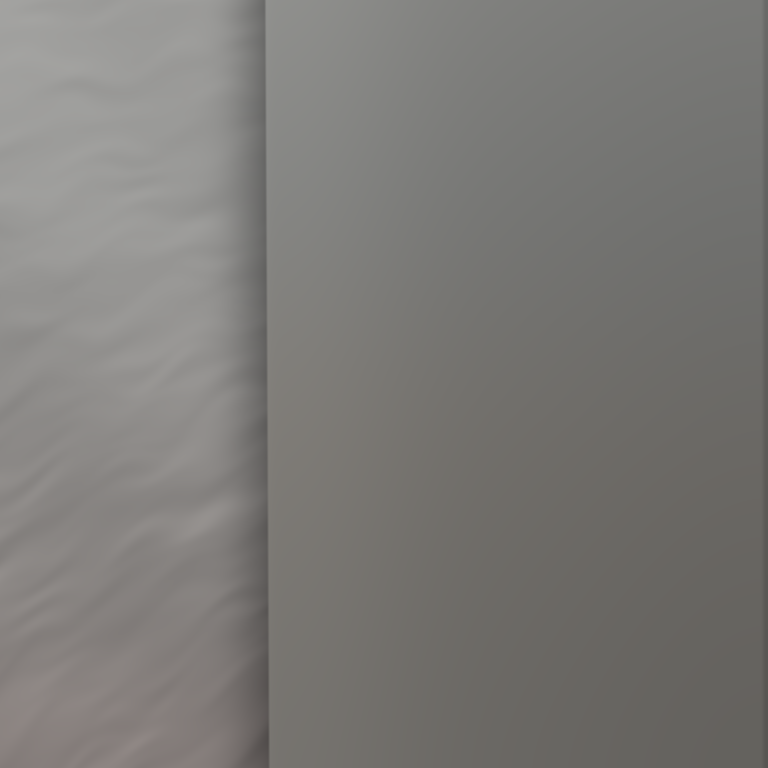
Write a WebGL 1 fragment shader that draws this texture.

```glsl
precision highp float;
uniform vec2 u_resolution;

vec2 hash2(vec2 p) {
  vec2 q = vec2(dot(p, vec2(127.1, 311.7)), dot(p, vec2(269.5, 183.3)));
  return fract(sin(q) * 4375.85);
}

// Smooth cellular height: soft bumps scattered one per cell
float cellBumps(vec2 p) {
  vec2 cell = floor(p), f = fract(p);
  float sum = 0.0;
  for (int j = -1; j <= 1; j++) {
    for (int i = -1; i <= 1; i++) {
      vec2 o = vec2(float(i), float(j));
      vec2 r = hash2(cell + o);
      vec2 d = o + r - f;
      float k = max(0.0, 1.0 - dot(d, d));
      sum += k * k * k * (r.x + r.y - 1.0);
    }
  }
  return sum;
}

// Creases stretched along a direction that steepens toward the bottom
float wrinkles(vec2 p) {
  float slope = mix(0.62, 0.15, smoothstep(0.0, 0.9, p.y));
  vec2 q = vec2(p.x, p.y - slope * (p.x - 0.17));
  q.y += 0.007 * sin(q.x * 31.0 + q.y * 17.0) + 0.004 * sin(q.x * 57.0 - q.y * 43.0);
  float broad = cellBumps(q * vec2(8.0, 20.0));
  float fine = cellBumps(q * vec2(15.0, 37.0) + 7.3);
  return broad + 0.5 * fine;
}

vec3 fabric(vec2 p, float edge) {
  float tone = mix(0.495, 0.625, smoothstep(-0.1, 1.05, p.y));
  tone += 0.012 * sin(p.x * 13.0 + p.y * 9.0);

  // Light from above picks out the upper side of each fold
  float relief = wrinkles(p - vec2(0.0, 0.006)) - wrinkles(p + vec2(0.0, 0.006));
  float strength = mix(0.075, 0.045, smoothstep(0.3, 0.9, p.y));
  tone += strength * clamp(relief, -0.9, 0.9);

  // Shadow gathering against the panel
  float gap = max(edge - p.x, 0.0);
  float shade = 0.24 * exp(-gap * gap / 0.0022) + 0.10 * exp(-gap / 0.012);
  tone *= 1.0 - shade;

  vec3 tint = mix(vec3(1.025, 0.985, 0.965), vec3(1.0, 0.998, 0.985), smoothstep(0.0, 0.8, p.y));
  tint.r += 0.02 * smoothstep(0.25, 0.0, p.y);
  return tone * tint;
}

vec3 panel(vec2 p, float edge) {
  float away = max(p.x - edge, 0.0);
  float tone = mix(0.4, 0.492, pow(p.y, 1.5));
  tone += mix(0.052, 0.07, p.y) * exp(-away * away / 0.045);
  tone -= 0.016 * smoothstep(0.3, 0.65, away);

  // Bright lip at the left and a dark line at the right border
  tone += 0.014 * exp(-away / 0.006);
  tone *= 1.0 - 0.13 * smoothstep(0.99, 0.998, p.x);

  vec3 warm = vec3(1.02, 0.997, 0.958);
  vec3 cool = vec3(0.998, 1.0, 0.982);
  return tone * mix(warm, cool, smoothstep(0.4, 0.8, p.y + 0.1 * away));
}

void main() {
  vec2 p = gl_FragCoord.xy / u_resolution;
  float edge = mix(0.3505, 0.3455, p.y);
  float blend = smoothstep(-0.002, 0.002, p.x - edge);
  vec3 color = mix(fabric(p, edge), panel(p, edge), blend);
  gl_FragColor = vec4(color, 1.0);
}
```
